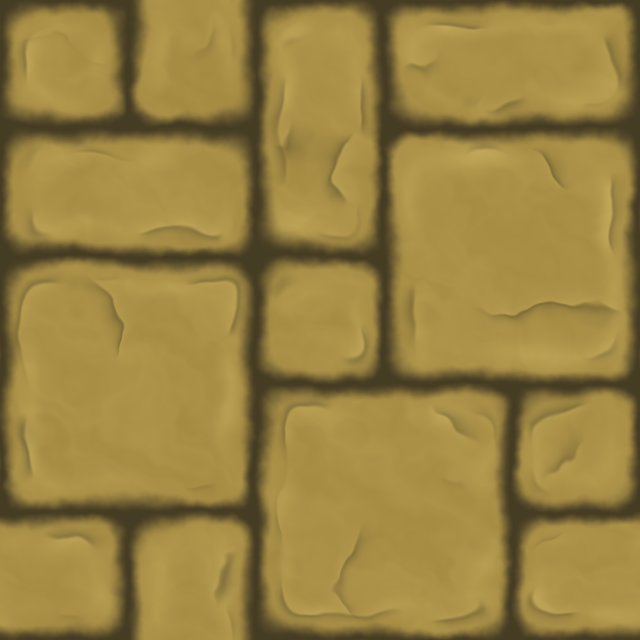
This texture is drawn by a three.js fragment shader. Its source:

```glsl
varying vec2 vUv;

const vec3 MORTAR = vec3(0.27, 0.235, 0.14);
const vec3 STONE = vec3(0.635, 0.53, 0.25);
const vec3 SHINE = vec3(0.76, 0.66, 0.35);

const int STONE_COUNT = 11;
const float GRID = 5.0;            // cells across the canvas
const float JOINT_WIDTH = 0.135;   // from joint centre to clean stone, in cells
const float CORNER_ROUND = 0.2;
const float EDGE_WOBBLE = 0.055;
const float BEVEL_DEPTH = 0.2;
const float GROOVE_STRENGTH = 0.5;
const float CRACK_STRENGTH = 0.55;
const float CRACK_SCALE = 0.95;

vec2 hashGradient(vec2 cell) {
  vec3 h = fract(cell.xyx * vec3(0.1031, 0.1030, 0.0973));
  h += dot(h, h.yzx + 33.33);
  float angle = 6.2832 * fract((h.x + h.y) * h.z);
  return vec2(cos(angle), sin(angle));
}

float gradientNoise(vec2 p) {
  vec2 i = floor(p);
  vec2 f = p - i;
  vec2 u = f * f * f * (f * (f * 6.0 - 15.0) + 10.0);
  vec2 e = vec2(0.0, 1.0);
  float low = mix(dot(hashGradient(i), f),
                  dot(hashGradient(i + e.yx), f - e.yx), u.x);
  float high = mix(dot(hashGradient(i + e.xy), f - e.xy),
                   dot(hashGradient(i + e.yy), f - e.yy), u.x);
  return 1.4 * mix(low, high, u.y);
}

float fbm(vec2 p) {
  float sum = 0.0;
  float amplitude = 0.6;
  for (int i = 0; i < 3; i++) {
    sum += amplitude * gradientNoise(p);
    p = p * 2.03 + 11.7;
    amplitude *= 0.5;
  }
  return sum;
}

float smoothMin(float a, float b, float k) {
  float h = max(k - abs(a - b), 0.0) / k;
  return min(a, b) - 0.25 * h * h * k;
}

// Chipped step at x = 0: x is shade on the low side, y is light on the lip
vec2 ledge(float x, float width) {
  float low = smoothstep(-0.018, 0.018, x);
  return vec2(low * exp(-max(x, 0.0) / width),
              (1.0 - low) * exp(min(x, 0.0) / (1.5 * width)));
}

// Finds the stone under p: xy is the local position, z the depth, w the index
vec4 findStone(vec2 p) {
  // Lower left corner and size of each stone; the layout wraps around
  vec4 stones[STONE_COUNT];
  stones[0] = vec4(0, 4, 1, 1);
  stones[1] = vec4(1, -1, 1, 2);
  stones[2] = vec4(2, 3, 1, 2);
  stones[3] = vec4(3, 4, 2, 1);
  stones[4] = vec4(0, 3, 2, 1);
  stones[5] = vec4(3, 2, 2, 2);
  stones[6] = vec4(0, 1, 2, 2);
  stones[7] = vec4(2, 2, 1, 1);
  stones[8] = vec4(2, 0, 2, 2);
  stones[9] = vec4(4, 1, 1, 1);
  stones[10] = vec4(4, 0, 2, 1);

  vec4 nearest = vec4(0.0, 0.0, -9.0, 0.0);
  for (int i = 0; i < STONE_COUNT; i++) {
    vec2 halfSize = 0.5 * stones[i].zw;
    vec2 local = p - stones[i].xy - halfSize;
    local = mod(local + 0.5 * GRID, GRID) - 0.5 * GRID;
    vec2 inside = halfSize - abs(local);
    float depth = smoothMin(inside.x, inside.y, CORNER_ROUND);
    if (depth > nearest.z) nearest = vec4(local, depth, float(i));
  }
  return nearest;
}

void main() {
  vec2 p = vUv * GRID;
  vec2 wobble = vec2(fbm(p * 2.0), fbm(p * 2.0 + 17.3));
  vec4 stone = findStone(p + EDGE_WOBBLE * wobble);
  float depth = stone.z;
  vec2 q = stone.xy + 9.37 * stone.w + 0.5;

  // Soft joints of uneven width
  float jointWidth = JOINT_WIDTH * (1.0 + 0.45 * gradientNoise(q * 1.6));
  float body = smoothstep(0.0, jointWidth, depth + 0.025 * fbm(p * 6.0));
  float inner = smoothstep(0.13, 0.26, depth);

  // Broken groove and worn light along the bevel
  float bevel = depth - BEVEL_DEPTH - 0.08 * gradientNoise(q * 2.3 + 4.1);
  float grooveMask = smoothstep(0.08, 0.45, gradientNoise(q * 1.7 + 21.6));
  vec2 groove = ledge(-bevel, 0.035) * grooveMask * body;
  float wornMask = clamp(0.4 + 1.1 * gradientNoise(q * 1.9 + 8.2), 0.0, 1.0);
  float worn = exp(-pow((bevel - 0.03) / 0.085, 2.0)) * wornMask;

  // Long chipped cracks across the face
  float level = gradientNoise(q * CRACK_SCALE + 0.12 * wobble + 31.4);
  float crackMask = smoothstep(0.05, 0.4, gradientNoise(q * 1.15 + 53.8)) * inner;
  vec2 crack = ledge(level / (1.4 * CRACK_SCALE), 0.045) * crackMask;

  // Broad slanted brush strokes
  vec2 slant = mat2(0.8, 0.6, -0.6, 0.8) * q;
  float brush = 0.24 + 0.3 * fbm(slant * vec2(1.1, 2.6) + wobble);
  float shade = GROOVE_STRENGTH * groove.x + CRACK_STRENGTH * crack.x;
  float shine = brush + 0.4 * worn + 0.35 * groove.y + 0.4 * crack.y;

  vec3 color = mix(MORTAR, STONE, body * (1.0 - min(shade, 0.8)));
  color += (SHINE - STONE) * shine * body * (1.0 - min(shade, 1.0));
  gl_FragColor = vec4(color, 1.0);
}
```
